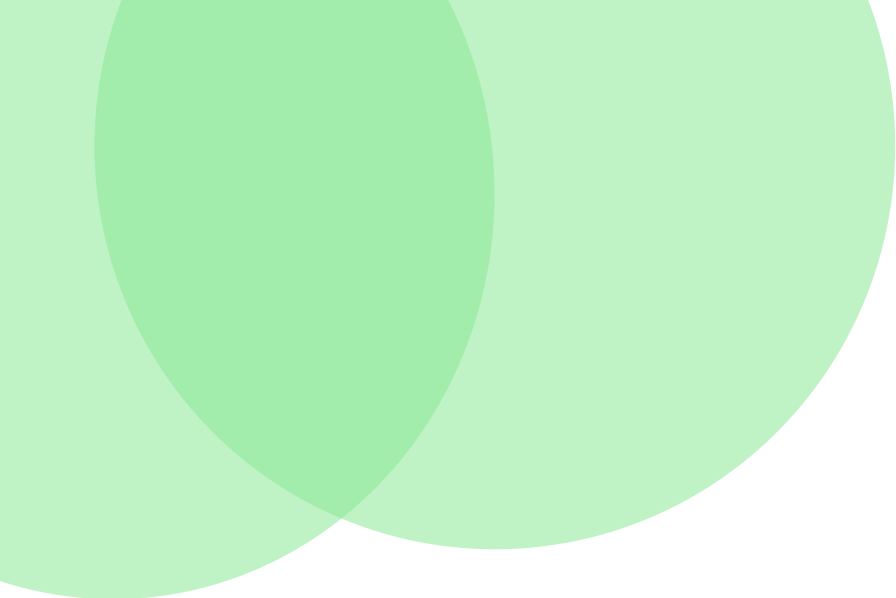
Reproduce this background procedurally as a Shadertoy shader.

```glsl
// Lengths are fractions of the canvas height
const vec2 LEFT_CENTER  = vec2(0.189, 0.676);
const vec2 LEFT_RADII   = vec2(0.638, 0.678);
const vec2 RIGHT_CENTER = vec2(0.8275, 0.756);
const vec2 RIGHT_RADII  = vec2(0.6695, 0.6745);

const vec3 PAPER = vec3(1.0);
const vec3 GREEN_TINT = vec3(0.554, 0.911, 0.595);
const float TINT_OPACITY = 0.56;

// Approximate signed distance to an ellipse, exact at its edge
float ellipseDistance(vec2 p, vec2 radii) {
    float scaled = length(p / radii);
    float slope = length(p / (radii * radii));
    return scaled * (scaled - 1.0) / max(slope, 1e-4);
}

// Antialiased coverage, one pixel wide
float discCoverage(vec2 p, vec2 center, vec2 radii) {
    float pixels = ellipseDistance(p - center, radii) * iResolution.y;
    return clamp(0.5 - pixels, 0.0, 1.0);
}

void mainImage(out vec4 fragColor, in vec2 fragCoord) {
    vec2 p = fragCoord / iResolution.y;

    // Two translucent discs layered on white
    float leftDisc = discCoverage(p, LEFT_CENTER, LEFT_RADII);
    float rightDisc = discCoverage(p, RIGHT_CENTER, RIGHT_RADII);
    vec3 color = mix(PAPER, GREEN_TINT, TINT_OPACITY * leftDisc);
    color = mix(color, GREEN_TINT, TINT_OPACITY * rightDisc);

    fragColor = vec4(color, 1.0);
}
```
